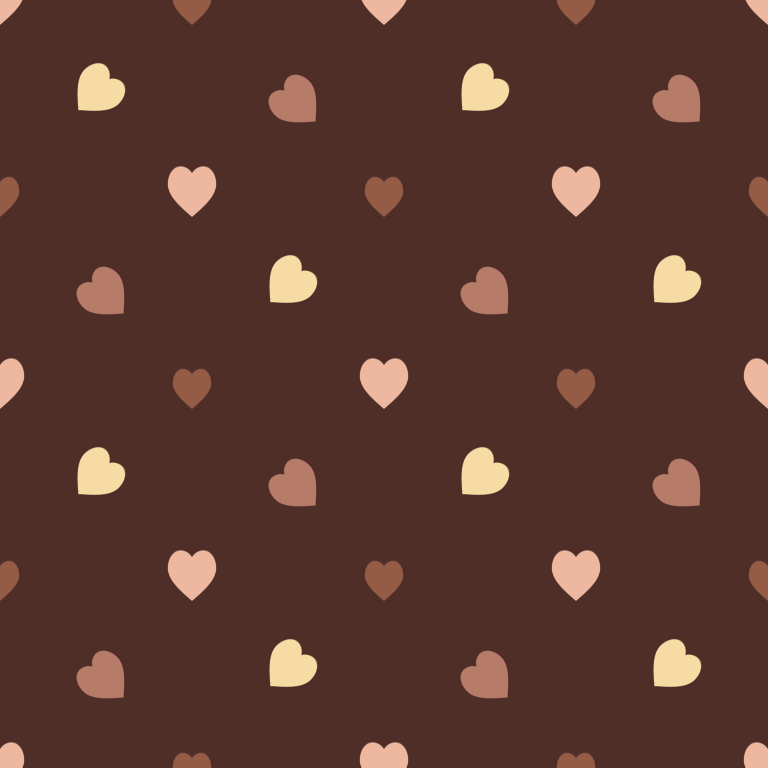
A three.js fragment shader for this pattern:

```glsl
// Small hearts scattered on chocolate brown: upright pink and brown ones in
// alternating rows, with tilted cream and rose ones between them. Each kind
// fills every other cell of a wrapping 4 by 4 grid, like a checkerboard.

varying vec2 vUv;

const float CELLS = 4.0; // even, so the checkerboard wraps
const float HALF_PI = 1.5707963;

const vec3 CHOCOLATE = vec3(0.306, 0.180, 0.153);
const vec3 CREAM = vec3(0.965, 0.863, 0.643);
const vec3 ROSE = vec3(0.714, 0.482, 0.412);
const vec3 PINK = vec3(0.929, 0.722, 0.624);
const vec3 BROWN = vec3(0.580, 0.361, 0.278);

// Approximate signed distance to a heart of height 1 with its tip at the origin.
float heartDistance(vec2 p) {
  const float halfWidth = 0.478;
  const float shoulder = 0.652; // height of the widest point
  const float lobeX = 0.227;
  p.x = abs(p.x);

  // Below the shoulder the sides follow a sine from the tip.
  if (p.y < shoulder) {
    float k = HALF_PI / shoulder;
    float phase = max(p.y, 0.0) * k;
    float slope = halfWidth * k * cos(phase);
    float side = (p.x - halfWidth * sin(phase)) / sqrt(1.0 + slope * slope);
    return max(side, -p.y);
  }

  // Above it each lobe is an ellipse, wider towards the notch.
  vec2 q = p - vec2(lobeX, shoulder);
  vec2 radii = vec2(q.x > 0.0 ? halfWidth - lobeX : 0.290, 1.0 - shoulder);
  return (length(q / radii) - 1.0) * radii.x;
}

// Turns p so that an axis leaning clockwise by angle becomes upright.
vec2 upright(vec2 p, float angle) {
  float c = cos(angle);
  float s = sin(angle);
  return vec2(c * p.x - s * p.y, s * p.x + c * p.y);
}

// Coverage of one kind of heart; tip is in cells, height in canvas units.
float heartLayer(vec2 uv, vec2 tip, float parity, float angle, float height, float pixel) {
  vec2 g = uv * CELLS - tip;
  vec2 cell = floor(g + 0.5);
  float active_ = 1.0 - abs(mod(cell.x + cell.y, 2.0) - parity);
  vec2 p = upright((g - cell) / CELLS, angle);
  float d = heartDistance(p / height) * height;
  return active_ * (1.0 - smoothstep(-0.7 * pixel, 0.7 * pixel, d));
}

void main() {
  float pixel = fwidth(vUv.x);
  float tilt = 0.5 * HALF_PI;
  float large = 0.0659;
  float small = 0.0522;
  vec2 uprightTip = vec2(0.0, 0.870);

  vec3 color = CHOCOLATE;
  color = mix(color, PINK, heartLayer(vUv, uprightTip, 1.0, 0.0, large, pixel));
  color = mix(color, BROWN, heartLayer(vUv, uprightTip, 0.0, 0.0, small, pixel));
  color = mix(color, CREAM, heartLayer(vUv, vec2(0.408, 0.427), 1.0, tilt, large, pixel));
  color = mix(color, ROSE, heartLayer(vUv, vec2(0.643, 0.367), 0.0, -tilt, large, pixel));

  gl_FragColor = vec4(color, 1.0);
}
```
